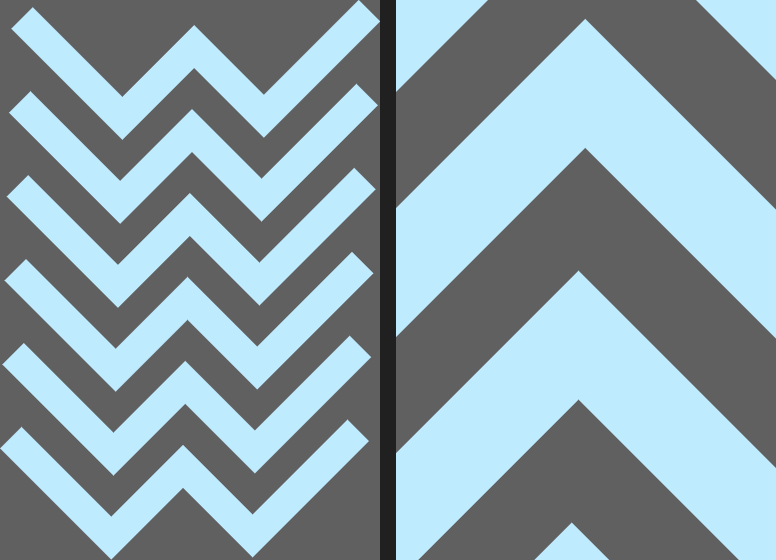
Left: the whole. Right: its middle third, enlarged.
Reproduce this pattern procedurally as a Shadertoy shader.

```glsl
// Six pale blue W-shaped zigzag bands stacked on flat grey, drifting sideways row by row.
// Each band is a 45 degree centre line given a constant vertical thickness, which makes
// mitred corners, then cut square at both ends by diagonal half-planes.

// Lengths are fractions of the canvas height.
const int   ROWS          = 6;
const vec2  FIRST_VALLEY  = vec2(0.1986, 0.0391); // left valley of the bottom row
const vec2  ROW_STEP      = vec2(0.0040, 0.1499); // offset from one row to the next up
const vec2  SECOND_VALLEY = vec2(0.2526, 0.0039); // relative to the left valley
const float HALF_HEIGHT   = 0.0384;               // half the vertical thickness
const float LEFT_END      = 0.3587;               // limit of y - x at the left cap
const float RIGHT_END     = 0.6335;               // limit of x + y at the right cap
const vec3  GROUND        = vec3(0.376);
const vec3  BAND          = vec3(0.749, 0.922, 1.0);

// Signed distance to one band, with its left valley at the origin.
float zigzagDistance(vec2 p) {
    float leftV  = abs(p.x);
    float rightV = abs(p.x - SECOND_VALLEY.x) + SECOND_VALLEY.y;
    float stroke = abs(p.y - min(leftV, rightV)) - HALF_HEIGHT;
    float caps   = max(p.y - p.x - LEFT_END, p.x + p.y - RIGHT_END);
    return max(stroke, caps) * inversesqrt(2.0); // every edge is diagonal
}

void mainImage(out vec4 fragColor, in vec2 fragCoord) {
    vec2 p = fragCoord / iResolution.y - FIRST_VALLEY;

    // Nearest band among all rows
    float d = 1e3;
    for (int row = 0; row < ROWS; row++) {
        d = min(d, zigzagDistance(p - float(row) * ROW_STEP));
    }

    // One-pixel smooth edge
    float coverage = clamp(0.5 - d * iResolution.y, 0.0, 1.0);
    fragColor = vec4(mix(GROUND, BAND, coverage), 1.0);
}
```
